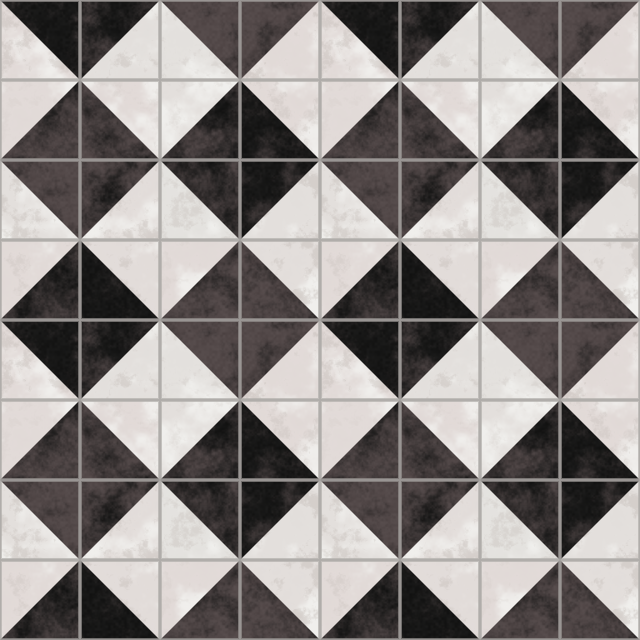
Write a Shadertoy shader that draws this pattern.

```glsl
// Worn marble floor: dark and pale diamonds cut by a square grid of grey grout.

const float TILES = 8.0;          // tiles across and down
const float WEAR_PERIOD = 4.0;    // tiles before the wear repeats
const float GROUT_HALF = 0.021;   // half the grout width, in tiles

const vec3 BLACK = vec3(0.085, 0.085, 0.083);
const vec3 BROWN = vec3(0.325, 0.285, 0.285);
const vec3 IVORY = vec3(0.895, 0.888, 0.875);
const vec3 WHITE = vec3(0.955, 0.955, 0.945);
const vec3 ROSE  = vec3(0.885, 0.855, 0.845);
const vec3 STAIN = vec3(0.75, 0.72, 0.70);

float hash(vec2 p) {
    vec3 q = fract(vec3(p.xyx) * 0.1031);
    q += dot(q, q.yzx + 33.33);
    return fract((q.x + q.y) * q.z);
}

float valueNoise(vec2 p) {
    vec2 cell = floor(p);
    vec2 f = fract(p);
    f = f * f * (3.0 - 2.0 * f);
    float low = mix(hash(cell), hash(cell + vec2(1.0, 0.0)), f.x);
    float high = mix(hash(cell + vec2(0.0, 1.0)), hash(cell + vec2(1.0)), f.x);
    return mix(low, high, f.y);
}

float fbm(vec2 p, float gain) {
    float sum = 0.0, total = 0.0, amp = 1.0;
    for (int i = 0; i < 5; i++) {
        sum += amp * valueNoise(p);
        total += amp;
        amp *= gain;
        p = p * 2.0 + 7.3;
    }
    return sum / total;
}

// Signed distance to the dark diamonds, centred on odd columns and even rows.
float diamondDistance(vec2 p) {
    vec2 d = abs(mod(p + vec2(0.0, 1.0), 2.0) - 1.0);
    return (d.x + d.y - 1.0) * 0.7071;
}

// Black and brown diamonds alternate, with mottled wear inside each tile.
vec3 darkMarble(vec2 p, vec2 local, vec2 seed) {
    vec2 diamond = floor((p + vec2(0.0, 1.0)) * 0.5);
    float brown = mod(diamond.x + diamond.y, 2.0);
    float tone = mix(-0.12, 0.10, brown) + 0.16 * (hash(seed + 3.0) - 0.5);
    float mottle = fbm(local * 3.0 + seed, 0.75);
    float cloud = fbm(local * 1.6 + seed + 41.0, 0.5);
    float worn = smoothstep(0.26, 0.74, mix(mottle, cloud, 0.35) + tone);
    float grain = valueNoise(local * 30.0 + seed) - 0.5;
    return mix(BLACK, BROWN, worn) + 0.035 * grain;
}

vec3 lightMarble(vec2 local, vec2 seed) {
    float cloud = fbm(local * 2.0 + seed + 90.0, 0.55);
    float mottle = fbm(local * 4.0 + seed + 140.0, 0.7);
    float blush = smoothstep(0.35, 0.9, hash(seed + 11.0));
    vec3 color = mix(IVORY, ROSE, blush);
    color = mix(color, WHITE, 0.8 * smoothstep(0.48, 0.75, cloud));
    float stain = smoothstep(0.52, 0.72, mottle) * mix(0.25, 0.75, hash(seed + 23.0));
    color = mix(color, STAIN, 0.6 * stain);
    return color + 0.02 * (mottle - 0.5);
}

void mainImage(out vec4 fragColor, in vec2 fragCoord) {
    vec2 p = fragCoord / iResolution.xy * TILES;
    float pixel = TILES / iResolution.y;
    vec2 local = fract(p);
    vec2 seed = mod(floor(p), WEAR_PERIOD) * 17.0 + 5.0;

    // Marble
    float dark = 1.0 - smoothstep(-0.7 * pixel, 0.7 * pixel, diamondDistance(p));
    vec3 color = mix(lightMarble(local, seed), darkMarble(p, local, seed), dark);

    // Grout, slightly paler between light tiles
    vec2 edge = 0.5 - abs(local - 0.5);
    float gap = min(edge.x, edge.y);
    float grout = 1.0 - smoothstep(GROUT_HALF - 0.7 * pixel, GROUT_HALF + 0.7 * pixel, gap);
    vec3 groutColor = mix(vec3(0.69, 0.68, 0.665), vec3(0.60, 0.585, 0.575), dark);
    color = mix(color, groutColor, grout);

    fragColor = vec4(clamp(color, 0.0, 1.0), 1.0);
}
```
